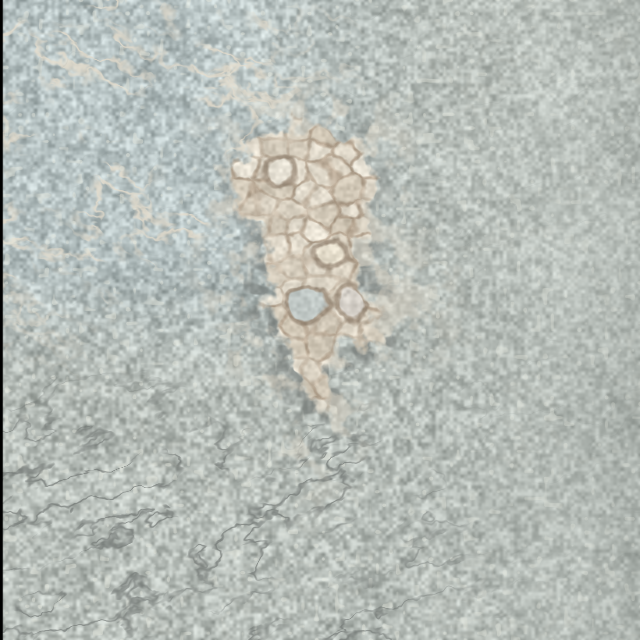
Reproduce this texture procedurally as a Shadertoy shader.

```glsl
const vec3 STONE_GREY = vec3(0.708, 0.735, 0.715);
const vec3 COOL_GREY = vec3(0.685, 0.733, 0.735);
const vec3 CREAM = vec3(0.90, 0.865, 0.80);
const vec3 TAN = vec3(0.67, 0.60, 0.52);
const vec3 CRACK = vec3(0.43, 0.45, 0.44);

float hash(vec2 p) {
    vec3 q = fract(vec3(p.xyx) * 0.1031);
    q += dot(q, q.yzx + 33.33);
    return fract((q.x + q.y) * q.z);
}

float noise(vec2 p) {
    vec2 i = floor(p), f = fract(p);
    f = f * f * (3.0 - 2.0 * f);
    return mix(mix(hash(i), hash(i + vec2(1, 0)), f.x),
               mix(hash(i + vec2(0, 1)), hash(i + vec2(1, 1)), f.x), f.y);
}

float fbm(vec2 p) {
    float sum = 0.0, amp = 0.53;
    for (int i = 0; i < 4; i++) {
        sum += amp * noise(p);
        p = mat2(1.6, 1.2, -1.2, 1.6) * p + 17.3;
        amp *= 0.5;
    }
    return sum;
}

// Thin lines along the mid level of a noise field
float veins(vec2 p, float width) {
    return 1.0 - smoothstep(0.0, width, abs(fbm(p) - 0.5));
}

mat2 rotation(float a) {
    return mat2(cos(a), sin(a), -sin(a), cos(a));
}

float ellipse(vec2 p, vec2 center, vec2 radius) {
    return (length((p - center) / radius) - 1.0) * min(radius.x, radius.y);
}

float smoothUnion(float a, float b, float k) {
    float h = clamp(0.5 + 0.5 * (b - a) / k, 0.0, 1.0);
    return mix(b, a, h) - k * h * (1.0 - h);
}

// Returns border gap and cell identity
vec2 pebbles(vec2 p) {
    vec2 cell = floor(p);
    float near = 9.0, second = 9.0, id = 0.0;
    for (int y = -1; y <= 1; y++)
    for (int x = -1; x <= 1; x++) {
        vec2 c = cell + vec2(x, y);
        vec2 site = c + 0.12 + 0.76 * vec2(hash(c), hash(c + 71.7));
        float d = length(p - site);
        if (d < near) {
            second = near;
            near = d;
            id = hash(c + 31.3);
        } else second = min(second, d);
    }
    return vec2(second - near, id);
}

float patchDistance(vec2 p) {
    float d = ellipse(p, vec2(0.476, 0.715), vec2(0.108, 0.092));
    d = smoothUnion(d, ellipse(p, vec2(0.488, 0.605), vec2(0.078, 0.09)), 0.025);
    d = smoothUnion(d, ellipse(p, vec2(0.503, 0.520), vec2(0.098, 0.062)), 0.025);
    return smoothUnion(d, ellipse(p, vec2(0.490, 0.435), vec2(0.030, 0.060)), 0.03);
}

// Large flat pebble with a tan rim
vec3 slab(vec3 base, vec2 p, vec2 center, vec2 radius, vec3 tint) {
    float d = ellipse(p, center, radius);
    base = mix(base, TAN * 0.88, 0.75 * (1.0 - smoothstep(0.002, 0.008, d)));
    return mix(base, tint, 1.0 - smoothstep(-0.005, 0.0, d));
}

vec3 pebbleColor(vec2 p, vec2 warp) {
    vec2 q = p + warp * 0.022;
    vec2 cell = pebbles(q * vec2(27.0, 32.0));
    vec3 face = mix(vec3(0.80, 0.76, 0.69), vec3(0.93, 0.91, 0.86), cell.y);
    vec3 col = mix(TAN, face, 0.2 + 0.8 * smoothstep(0.02, 0.28, cell.x));
    col = mix(col, CREAM * 0.94, 0.5 * smoothstep(0.42, 0.65, fbm(p * 22.0)));
    col = slab(col, q, vec2(0.482, 0.524), vec2(0.031, 0.026), vec3(0.77, 0.80, 0.79));
    col = slab(col, q, vec2(0.550, 0.526), vec2(0.024, 0.029), vec3(0.83, 0.81, 0.78));
    col = slab(col, q, vec2(0.518, 0.602), vec2(0.025, 0.017), vec3(0.90, 0.87, 0.80));
    return slab(col, q, vec2(0.435, 0.735), vec2(0.022, 0.019), vec3(0.89, 0.87, 0.82));
}

void mainImage(out vec4 fragColor, in vec2 fragCoord) {
    vec2 uv = fragCoord / iResolution.xy;
    vec2 warp = vec2(fbm(uv * 28.0), fbm(uv * 28.0 + 43.0)) - 0.5;
    float leftSide = 1.0 - smoothstep(0.25, 0.75, uv.x);
    float upper = smoothstep(0.38, 0.62, uv.y);

    // Broad tone and fine grain
    vec3 col = mix(STONE_GREY, COOL_GREY, leftSide * upper);
    col += 0.10 * (fbm(uv * 9.0) - 0.5) + 0.02 * upper;
    col -= 0.035 * smoothstep(0.85, 1.0, uv.x);
    float grain = 0.19 * (noise(uv * 180.0) - 0.5) + 0.17 * (noise(uv * 105.0 + 9.0) - 0.5);
    float grainFade = mix(1.0, 0.65, smoothstep(0.55, 1.0, uv.x));
    col += grain * grainFade;

    // Pale fibres, densest at upper left
    vec2 fibreUv = rotation(0.35) * (uv + warp * 0.03) * vec2(17.0, 27.0);
    float fibreZone = upper * (1.0 - smoothstep(0.32, 0.66, uv.x));
    float fibre = veins(fibreUv, 0.075) * smoothstep(0.38, 0.62, fbm(uv * 11.0 + 5.0));
    col = mix(col, CREAM, 0.8 * fibre * (0.08 + 0.92 * fibreZone));
    float flecks = smoothstep(0.78, 0.93, noise(uv * 95.0 + 60.0));
    col = mix(col, vec3(0.90, 0.91, 0.87), 0.45 * flecks * grainFade);

    // Slanted dark cracks at lower left
    vec2 crackUv = rotation(-0.3) * (uv + warp * 0.025) * vec2(13.0, 27.0);
    float crackZone = (1.0 - smoothstep(0.25, 0.48, uv.y)) * (1.0 - smoothstep(0.5, 0.85, uv.x));
    float crack = veins(crackUv, 0.045) * smoothstep(0.32, 0.58, fbm(uv * 13.0 + 20.0));
    col = mix(col, CRACK, 0.65 * crack * (0.1 + 0.9 * crackZone));

    // Pebble patch with shaded rim and pale halo
    float d = patchDistance(uv + warp * 0.07);
    float rim = smoothstep(-0.008, 0.004, d) * (1.0 - smoothstep(0.005, 0.035, d));
    float rimNoise = smoothstep(0.3, 0.65, noise(uv * 75.0));
    col = mix(col, CRACK, 0.6 * rim * rimNoise * (1.0 - 0.55 * smoothstep(0.55, 0.75, uv.y)));
    float halo = (1.0 - smoothstep(0.0, 0.11, d)) * smoothstep(0.5, 0.66, fbm(uv * 30.0 + 80.0));
    col = mix(col, CREAM, 0.5 * halo);
    vec3 pebble = pebbleColor(uv, warp) + grain * 0.55;
    col = mix(col, pebble, 1.0 - smoothstep(-0.007, 0.004, d));

    // Dark strip on the left border
    col *= smoothstep(0.003, 0.006, uv.x);
    fragColor = vec4(clamp(col, 0.0, 1.0), 1.0);
}
```
